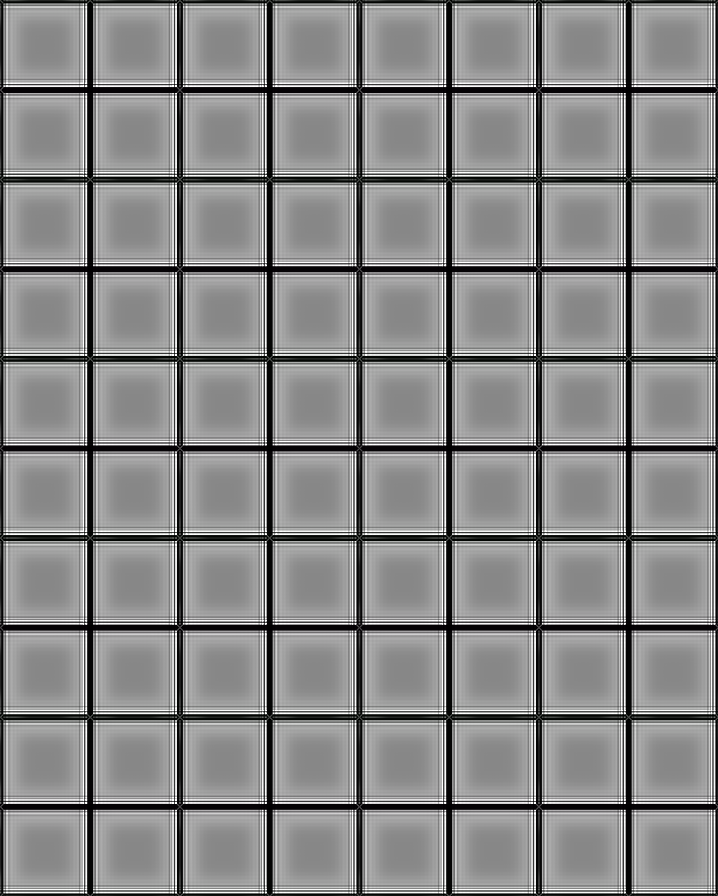
Give the GLSL for this pattern, as a Shadertoy shader.

```glsl
// Grid of grey glazed tiles with embossed edges: each joint is a stack of thin
// light and dark bands around a black core, alternating solid and split joints.
// Two one-dimensional edge profiles are multiplied over a soft inner glow.

const vec2  REPEATS      = vec2(8.0, 10.0);  // even, so the joint parity wraps
const float TILE_TONE    = 0.53;
const float GLOW_GAIN    = 0.135;
const float GLOW_REACH   = 0.14;             // lengths are fractions of a tile
const float TRAILING     = 0.85;             // glow on the right and lower sides
const float FRAME_INSET  = 0.09;
const float RIPPLE_PITCH = 0.042;
const float RIPPLE_GAIN  = 0.03;
const float CORE_CENTRE  = 0.005;
const float CORE_HALF    = 0.033;
const float CORE_TONE    = 0.02;
const float SEAM_HALF    = 0.009;
const float SEAM_TONE    = 0.42;
const float KNOT_RADIUS  = 0.06;
const float KNOT_TONE    = 0.28;
const float TINT_GAIN    = 0.007;

// Bands beside a joint: offset, half width, brightness factor
const int BAND_COUNT = 9;
const vec3 BANDS[BAND_COUNT] = vec3[](
    vec3(-0.113, 0.008, 0.78), vec3(-0.094, 0.008, 1.16),
    vec3(-0.083, 0.006, 0.62), vec3(-0.071, 0.009, 1.46),
    vec3(-0.055, 0.008, 0.32), vec3(-0.038, 0.009, 1.44),
    vec3( 0.060, 0.009, 0.62), vec3( 0.079, 0.009, 1.17),
    vec3( 0.098, 0.007, 0.84));

// Smoothed coverage of a band of given half width
float band(float d, float halfWidth, float pixel) {
    return clamp((halfWidth - abs(d)) / pixel + 0.5, 0.0, 1.0);
}

// Brightness factor across one joint; d is the signed distance to it
float jointProfile(float d, float seam, float pixel) {
    float tone = 1.0;
    for (int i = 0; i < BAND_COUNT; i++) {
        vec3 b = BANDS[i];
        tone = mix(tone, b.z, band(d - b.x, b.y, pixel));
    }
    tone = mix(tone, CORE_TONE, band(d - CORE_CENTRE, CORE_HALF, pixel));
    return mix(tone, SEAM_TONE, seam * band(d - CORE_CENTRE, SEAM_HALF, pixel));
}

// Fine echo lines that fade away from the frame
float ripple(float inset) {
    return cos(6.28318 * inset / RIPPLE_PITCH) * exp(-inset / 0.08);
}

void mainImage(out vec4 fragColor, in vec2 fragCoord) {
    // Tile space, counted from the upper left
    vec2 uv = fragCoord / iResolution.xy;
    vec2 p = vec2(uv.x, 1.0 - uv.y) * REPEATS;
    vec2 pixel = REPEATS / iResolution.xy;

    // Nearest joint on each axis; even joints are split by a grey seam
    vec2 joint = floor(p + 0.5);
    vec2 d = p - joint;
    vec2 split = 1.0 - mod(joint, 2.0);

    // Glow around a flat tile middle, and echo lines inside the frame
    vec2 inset = max(abs(d) - FRAME_INSET, 0.0);
    vec2 reach = inset / GLOW_REACH;
    vec2 glow = exp(-reach * reach) * mix(vec2(TRAILING), vec2(1.0), step(0.0, d));
    float tone = TILE_TONE + GLOW_GAIN * (1.0 - (1.0 - glow.x) * (1.0 - glow.y));
    tone += RIPPLE_GAIN * (ripple(inset.x) + ripple(inset.y));

    // Seams fade toward the middle of each tile side
    vec2 seam = split * mix(vec2(1.0), vec2(0.45), smoothstep(0.15, 0.35, abs(d.yx)));
    tone *= jointProfile(d.x, seam.x, pixel.x);
    tone *= jointProfile(d.y, seam.y, pixel.y);

    // Small crossed highlights where a split joint meets another
    vec2 c = abs(d - CORE_CENTRE);
    float knotFade = 1.0 - smoothstep(0.4, 1.0, max(c.x, c.y) / KNOT_RADIUS);
    float knot = band(c.x - c.y, 0.010, pixel.x) * knotFade;
    tone = max(tone, KNOT_TONE * knot * max(split.x, split.y));

    // Faint violet or green tint along the horizontal joints
    float tint = TINT_GAIN * (1.0 - 2.0 * split.y) * exp(-abs(d.y) / 0.07);
    vec3 color = vec3(tone) + tint * vec3(1.0, -1.0, 1.0);
    fragColor = vec4(clamp(color, 0.0, 1.0), 1.0);
}
```
